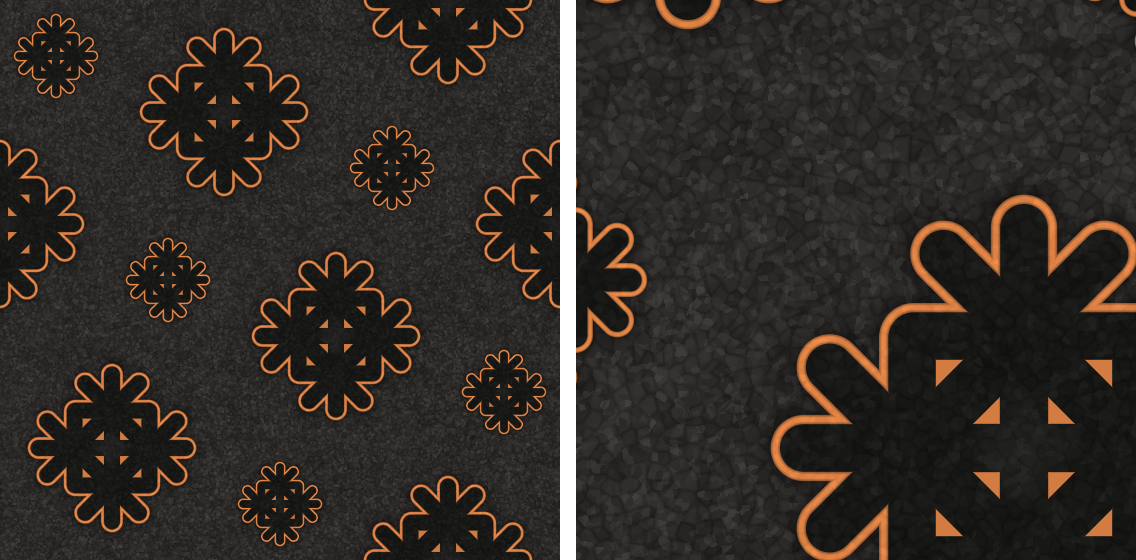
Left: the whole. Right: its middle third, enlarged.
Reproduce this pattern procedurally as a Shadertoy shader.

```glsl
// Copper-outlined scalloped rosettes, large and small, on a tilted lattice over dark grained leather.

const vec3 LEATHER = vec3(0.176, 0.168, 0.160);
const vec3 INLAY = vec3(0.092, 0.092, 0.086);
const vec3 COPPER_DARK = vec3(0.58, 0.35, 0.20);
const vec3 COPPER_LIGHT = vec3(0.89, 0.52, 0.27);
const float CELLS = 5.0;

vec3 hash3(vec2 p) {
    vec3 q = fract(p.xyx * vec3(0.1031, 0.1030, 0.0973));
    q += dot(q, q.yxz + 33.33);
    return fract((q.xxy + q.yzz) * q.zyx);
}

// Cellular noise: crease distance between cells in x, random tone of the cell in y
vec2 cellular(vec2 p) {
    vec2 base = floor(p);
    float nearest = 8.0, second = 8.0, tone = 0.0;
    for (int j = -1; j <= 1; j++) {
        for (int i = -1; i <= 1; i++) {
            vec2 cell = base + vec2(i, j);
            vec3 h = hash3(cell);
            float d = length(cell + h.xy - p);
            if (d < nearest) {
                second = nearest;
                nearest = d;
                tone = h.z;
            } else {
                second = min(second, d);
            }
        }
    }
    return vec2(second - nearest, tone);
}

// Signed grain, roughly -1 to 1
float leatherGrain(vec2 uv) {
    vec2 warp = 0.004 * sin(uv.yx * vec2(47.0, 39.0) + 2.0 * sin(uv * 23.0));
    vec2 coarse = cellular((uv + warp) * 105.0);
    vec2 fine = cellular((uv - warp) * 230.0 + 17.0);
    float crease = smoothstep(0.0, 0.35, coarse.x) - 0.65;
    float fleck = pow(fine.y, 4.0) - 0.2;
    float mottle = sin(uv.x * 31.0 + 3.0 * sin(uv.y * 19.0)) * sin(uv.y * 37.0 + 2.0 * sin(uv.x * 27.0));
    return 0.45 * crease + 0.55 * (coarse.y - 0.5) + 0.75 * fleck + 0.3 * (fine.y - 0.5) + 0.1 * mottle;
}

// Offset from the closest node of the square lattice spanned by (2,1) and (1,-2)
vec2 latticeOffset(vec2 p, float shift) {
    vec2 a = vec2(2.0, 1.0), b = vec2(1.0, -2.0);
    vec2 f = vec2(dot(p, a), dot(p, b)) / dot(a, a) - shift;
    f -= floor(f + 0.5);
    return f.x * a + f.y * b;
}

float capsule(vec2 p, vec2 axis, float radius) {
    float t = clamp(dot(p, axis) / dot(axis, axis), 0.0, 1.0);
    return length(p - axis * t) - radius;
}

float roundedSquare(vec2 p, float halfSize, float corner) {
    vec2 q = abs(p) - halfSize + corner;
    return length(max(q, 0.0)) + min(max(q.x, q.y), 0.0) - corner;
}

// Rounded square with three petals fanning out of each side; outer radius is 1
float rosette(vec2 p) {
    vec2 q = abs(p);
    if (q.x > q.y) q = q.yx;
    float body = roundedSquare(q, 0.557, 0.12);
    vec2 root = q - vec2(0.0, 0.451);
    float middle = capsule(root, vec2(0.0, 0.423), 0.113);
    float side = capsule(root, vec2(0.32), 0.113);
    return min(body, min(middle, side));
}

// Facing pairs of right triangles along both diagonals
float triangles(vec2 p) {
    vec2 q = abs(p);
    float sum = q.x + q.y;
    float inner = max(0.096 - min(q.x, q.y), (sum - 0.298) * 0.7071);
    float outer = max(max(q.x, q.y) - 0.350, (0.592 - sum) * 0.7071);
    return min(inner, outer);
}

float coverage(float d, float pixel) {
    return clamp(0.5 - d / pixel, 0.0, 1.0);
}

vec3 drawRosette(vec3 color, vec2 p, float halfLine, float pixel, float grain) {
    float d = rosette(p);

    // Soft shadow around the shape, then the dark inlay with a paler centre
    color *= 1.0 - 0.6 * exp(-max(d, 0.0) / 0.045);
    float centre = 1.0 - smoothstep(0.08, 0.32, abs(p.x) + abs(p.y));
    vec3 inlay = INLAY * (1.0 + 0.35 * centre + 0.38 * grain);
    color = mix(color, inlay, coverage(d, pixel));

    // Rounded copper wire and studs
    float crown = 1.0 - smoothstep(0.3, 1.0, abs(d) / halfLine);
    vec3 wire = mix(COPPER_DARK, COPPER_LIGHT, crown) * (1.0 + 0.08 * grain);
    color = mix(color, wire, coverage(abs(d) - halfLine, pixel));
    vec3 stud = mix(COPPER_DARK, COPPER_LIGHT, 0.8);
    return mix(color, stud, coverage(triangles(p), pixel));
}

void mainImage(out vec4 fragColor, in vec2 fragCoord) {
    vec2 uv = fragCoord / iResolution.y;
    vec2 p = uv * CELLS - vec2(4.0, 0.0);
    float pixel = CELLS / iResolution.y;
    float grain = leatherGrain(uv);

    vec3 color = LEATHER * (1.0 + 0.42 * grain);
    float large = 0.75, small = 0.375;
    color = drawRosette(color, latticeOffset(p, 0.0) / large, 0.0185, pixel / large, grain);
    color = drawRosette(color, latticeOffset(p, 0.5) / small, 0.0220, pixel / small, grain);
    fragColor = vec4(color, 1.0);
}
```
